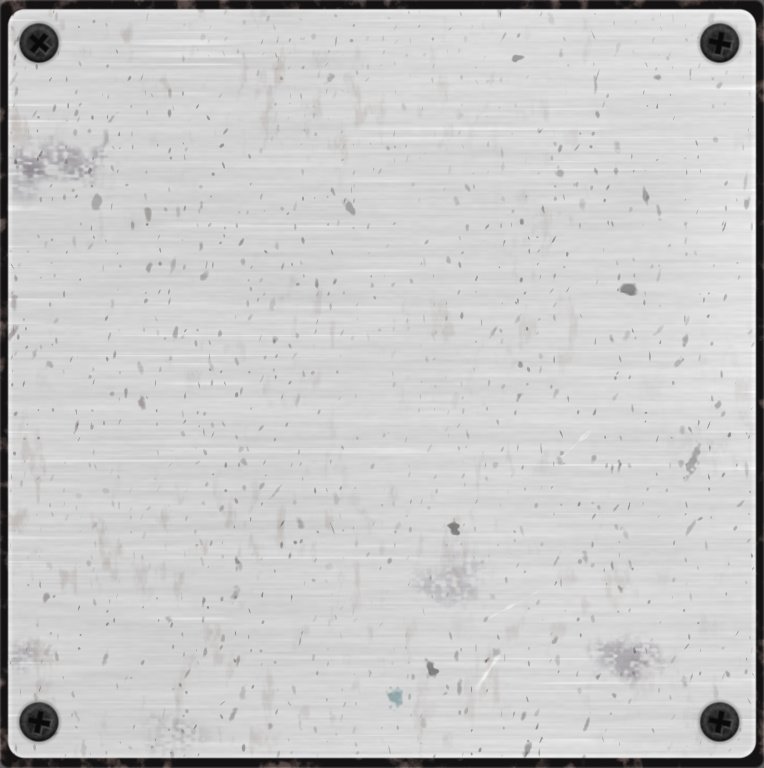
A WebGL 2 fragment shader for this texture:

```glsl
#version 300 es
precision highp float;
// A brushed metal plate with worn flecks, smudges and scratches, held by four
// dark screws on a black frame. Stretched value noise makes the brushing;
// jittered hash cells scatter the flecks; distance functions cut the shapes.
uniform vec2 u_resolution;
out vec4 fragColor;

float hash(vec2 p) {
  vec3 q = fract(vec3(p.xyx) * 0.1031);
  q += dot(q, q.yzx + 33.33);
  return fract((q.x + q.y) * q.z);
}

float noise(vec2 p) {
  vec2 i = floor(p), f = fract(p);
  f = f * f * (3.0 - 2.0 * f);
  return mix(mix(hash(i), hash(i + vec2(1, 0)), f.x),
             mix(hash(i + vec2(0, 1)), hash(i + vec2(1, 1)), f.x), f.y);
}

float fbm(vec2 p) {
  float sum = 0.0, amp = 0.5;
  for (int i = 0; i < 4; i++) {
    sum += amp * noise(p);
    p = p * 2.03 + 17.7;
    amp *= 0.5;
  }
  return sum;
}

float roundBox(vec2 p, vec2 halfSize, float r) {
  vec2 d = abs(p) - halfSize + r;
  return length(max(d, 0.0)) + min(max(d.x, d.y), 0.0) - r;
}

mat2 turn(float a) { return mat2(cos(a), sin(a), -sin(a), cos(a)); }

// Small solid chip with a ragged outline
float chip(vec2 p, vec2 c, vec2 r, float a) {
  float d = length(turn(-a) * (p - c) / r) + 0.9 * (noise(p * 190.0) - 0.5);
  return 1.0 - smoothstep(0.5, 1.15, d);
}

// Wide rubbed area, broken up by streaky noise
float smudge(vec2 p, vec2 c, vec2 r) {
  float d = length((p - c) / r) + 1.2 * (fbm(p * 45.0) - 0.5);
  float grain = 0.6 * noise(p * vec2(150, 240)) + 0.4 * noise(p * vec2(210, 50));
  return (1.0 - smoothstep(0.3, 1.1, d)) * smoothstep(0.2, 0.65, grain);
}

// Thin line from a to b, fading at its ends
float scratch(vec2 p, vec2 a, vec2 b, float width) {
  vec2 ab = b - a;
  float t = clamp(dot(p - a, ab) / dot(ab, ab), 0.0, 1.0);
  float d = length(p - a - ab * t) + 0.004 * (noise(p * 90.0) - 0.5);
  return (1.0 - smoothstep(0.0, width, abs(d))) * (0.4 + 2.4 * t * (1.0 - t));
}

// Scattered flecks: at most one leaning sliver in each cell
float flecks(vec2 p, float cells, float chance) {
  vec2 id = floor(p * cells), f = fract(p * cells);
  vec2 seed = id + cells * 3.0;
  vec2 c = 0.3 + 0.4 * vec2(hash(seed + 5.1), hash(seed + 9.7));
  vec2 r = vec2(0.05 + 0.08 * hash(seed + 2.3), 0.1 + 0.2 * hash(seed + 7.9));
  float d = length(turn(0.9 * hash(seed + 4.4) - 0.6 * hash(seed + 1.2)) * (f - c) / r);
  d += 0.8 * (noise(p * 220.0) - 0.5);
  return (1.0 - smoothstep(0.3, 1.2, d)) * step(hash(seed), chance) * (0.3 + 0.7 * hash(seed + 6.6));
}

vec3 plateColor(vec2 p) {
  // Broad sheen, paler at the right edge and the top
  float v = 0.818 + 0.02 * smoothstep(0.1, 0.8, p.x) + 0.045 * smoothstep(0.82, 1.0, p.x)
          * exp(-pow((p.y - 0.65) / 0.25, 2.0));
  v += 0.015 * smoothstep(0.6, 1.0, p.y) + 0.04 * (fbm(p * vec2(3, 4)) - 0.47);
  // Brushed lines at three widths
  v += 0.035 * (noise(p * vec2(5, 250)) - 0.5) + 0.03 * (noise(p * vec2(14, 420)) - 0.5);
  v += 0.018 * (noise(p * vec2(3, 70)) - 0.5) + 0.02 * (noise(p * vec2(90, 300)) - 0.5);
  v += 0.06 * smoothstep(0.84, 1.0, noise(p * vec2(4, 190) + 31.0));
  vec3 col = v * vec3(1.0, 1.0, 1.002);
  // Faint rusty wear in upright streaks, stronger on the left
  float wear = smoothstep(0.55, 0.8, fbm(p * vec2(60, 28) + 8.0)) * smoothstep(0.35, 0.65, fbm(p * 7.0));
  col -= vec3(0.06, 0.075, 0.085) * wear * (1.2 - 0.6 * p.x);
  // Flecks, gathered in loose patches
  float patches = smoothstep(0.3, 0.62, fbm(p * 6.0 + 3.0));
  for (int i = 0; i < 3; i++) {
    float k = float(i);
    float f = flecks(p + 0.013 * k, 24.0 + 17.0 * k, 0.2 + 0.03 * k);
    col -= f * (0.1 + 0.17 * patches) * mix(vec3(0.9, 1.0, 1.03), vec3(1), p.x);
  }
  // Rubbed smudges
  float rub = smudge(p, vec2(0.08, 0.79), vec2(0.075, 0.03)) + 0.5 * smudge(p, vec2(0.03, 0.76), vec2(0.025, 0.04));
  rub += smudge(p, vec2(0.82, 0.143), vec2(0.05, 0.032)) + 0.55 * smudge(p, vec2(0.59, 0.245), vec2(0.055, 0.04));
  rub += 0.7 * smudge(p, vec2(0.03, 0.15), vec2(0.025, 0.03)) + 0.5 * smudge(p, vec2(0.23, 0.04), vec2(0.05, 0.03));
  col -= rub * vec3(0.17, 0.18, 0.165);
  // Larger chips
  float dents = chip(p, vec2(0.823, 0.623), vec2(0.012, 0.007), 0.0) + chip(p, vec2(0.595, 0.312), vec2(0.008, 0.01), 0.2);
  dents += chip(p, vec2(0.565, 0.13), vec2(0.006, 0.014), 0.6) + 0.8 * chip(p, vec2(0.677, 0.924), vec2(0.008, 0.005), 0.0);
  dents += 0.6 * chip(p, vec2(0.907, 0.4), vec2(0.006, 0.024), -0.35) + 0.6 * chip(p, vec2(0.845, 0.745), vec2(0.004, 0.016), 0.2);
  dents += 0.5 * chip(p, vec2(0.127, 0.737), vec2(0.006, 0.01), -0.2) + 0.6 * chip(p, vec2(0.458, 0.73), vec2(0.005, 0.012), 0.6);
  col -= 0.32 * dents;
  col -= vec3(0.26, 0.18, 0.17) * chip(p, vec2(0.517, 0.092), vec2(0.01, 0.013), 0.0);
  // Bright scratches
  float bright = scratch(p, vec2(0.625, 0.105), vec2(0.652, 0.145), 0.005) + 0.6 * scratch(p, vec2(0.64, 0.195), vec2(0.705, 0.23), 0.003);
  bright += 0.6 * scratch(p, vec2(0.735, 0.405), vec2(0.772, 0.438), 0.003);
  return col + 0.13 * bright;
}

void main() {
  vec2 p = gl_FragCoord.xy / u_resolution;
  float aa = 1.2 / min(u_resolution.x, u_resolution.y);
  // Worn black frame with a paler outer edge
  float worn = smoothstep(0.5, 0.8, fbm(p * 55.0));
  vec3 col = vec3(0.08, 0.07, 0.075) + worn * vec3(0.26, 0.22, 0.2);
  col += 0.3 * smoothstep(-0.003, 0.002, roundBox(p - 0.5, vec2(0.5), 0.012));
  // Plate with a light bevel
  float d = roundBox(p - vec2(0.5, 0.5005), vec2(0.4895, 0.4875), 0.022);
  vec3 plate = plateColor(p) + 0.06 * smoothstep(-0.008, -0.002, d);
  col = mix(col, plate, 1.0 - smoothstep(-aa, aa, d));
  // Screws: shadow, domed head, cross recess
  vec2 side = step(0.5, p);
  vec2 s = (p - mix(vec2(0.051, 0.06), vec2(0.942, 0.944), side)) / 0.0255;
  float r = length(s), soft = aa / 0.0255;
  col *= 1.0 - 0.25 * (1.0 - smoothstep(0.95, 1.25, r));
  vec3 head = vec3(0.15, 0.145, 0.15) + 0.07 * s.y * r + 0.06 * (noise(p * 300.0) - 0.5);
  head += 0.08 * exp(-pow((r - 0.75) / 0.12, 2.0));
  vec2 c = abs(turn(side.x < 0.5 && side.y > 0.5 ? 0.7 : 0.2) * s);
  float recess = max(min(c.x, c.y) - 0.13, max(c.x, c.y) - 0.55);
  head = mix(head, vec3(0.04), 1.0 - smoothstep(-soft, soft, recess));
  head += 0.12 * exp(-pow((recess - 0.08) / 0.06, 2.0)) * smoothstep(-0.2, 0.6, s.x - s.y);
  col = mix(col, head, 1.0 - smoothstep(1.0 - soft, 1.0 + soft, r));
  fragColor = vec4(clamp(col, 0.0, 1.0), 1.0);
}
```
